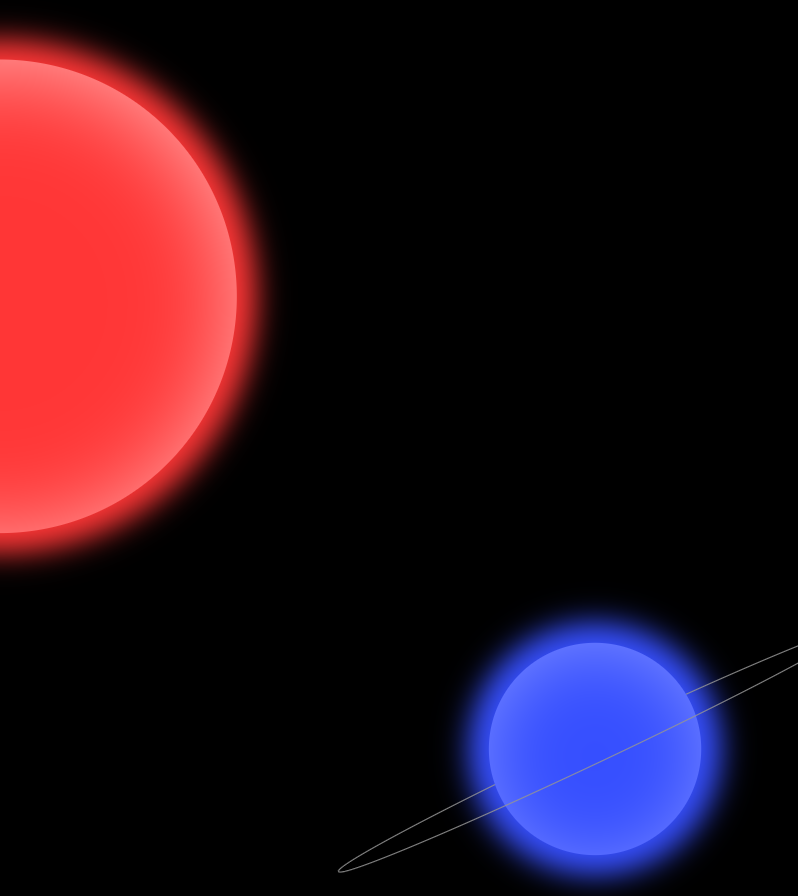
Write a WebGL 1 fragment shader that draws this background.

```glsl
precision highp float;
// Two glowing planets on black: a large red one cut by the left side and a
// small blue one with a thin tilted ring. Discs, halos and inner light come
// from circle distances with soft bell-curve edges; the ring is an ellipse.

uniform vec2 u_resolution;

// Lengths are fractions of the canvas height.
const vec2 RED_CENTER = vec2(0.0, 0.6693);
const float RED_RADIUS = 0.2643;
const vec3 RED_COLOR = vec3(1.0, 0.212, 0.212);
const float RED_INNER_LIGHT = 0.6;
const float RED_INNER_BLUR = 0.054;

const vec2 BLUE_CENTER = vec2(0.6641, 0.1641);
const float BLUE_RADIUS = 0.1185;
const vec3 BLUE_COLOR = vec3(0.212, 0.31, 1.0);
const float BLUE_INNER_LIGHT = 0.34;
const float BLUE_INNER_BLUR = 0.042;

const float HALO_SPREAD = 0.022;
const float HALO_BLUR = 0.0163;
const vec2 CORE_SHIFT = vec2(0.0, -0.008);

const vec2 RING_CENTER = vec2(0.6646, 0.1629);
const vec2 RING_RADII = vec2(0.317, 0.0141);
const float RING_TILT = 0.4416;
const float RING_WIDTH = 0.0013;
const vec3 RING_COLOR = vec3(0.58);
const float RING_OPACITY = 0.85;

// Gaussian-blurred step: 0 well below the edge, 1 well above it.
float blurredStep(float x, float sigma) {
  float z = clamp(x / sigma, -4.0, 4.0);
  return 1.0 / (1.0 + exp(-z * (1.5976 + 0.07056 * z * z)));
}

float discMask(vec2 p, float radius, float pixel) {
  return clamp(0.5 - (length(p) - radius) / pixel, 0.0, 1.0);
}

float halo(vec2 p, float radius) {
  return blurredStep(radius + HALO_SPREAD - length(p), HALO_BLUR);
}

// Surface colour, growing paler towards the limb.
vec3 surface(vec2 p, float radius, vec3 color, float light, float blur) {
  float limb = blurredStep(length(p - CORE_SHIFT) - radius, blur);
  return mix(color, vec3(1.0), light * limb);
}

// Approximate signed distance to an axis-aligned ellipse.
float ellipseDistance(vec2 p, vec2 radii) {
  float k = length(p / radii);
  float slope = length(p / (radii * radii));
  return k * (k - 1.0) / max(slope, 0.0001);
}

void main() {
  float pixel = 1.0 / u_resolution.y;
  vec2 uv = gl_FragCoord.xy * pixel;
  vec2 red = uv - RED_CENTER;
  vec2 blue = uv - BLUE_CENTER;

  // Halos
  vec3 color = RED_COLOR * halo(red, RED_RADIUS)
             + BLUE_COLOR * halo(blue, BLUE_RADIUS);

  // Ring, turned into its own axes
  float c = cos(RING_TILT);
  float s = sin(RING_TILT);
  vec2 q = uv - RING_CENTER;
  q = vec2(c * q.x + s * q.y, c * q.y - s * q.x);
  float edge = abs(ellipseDistance(q, RING_RADII));
  float ring = clamp((0.5 * (RING_WIDTH + pixel) - edge) / pixel,
                     0.0, min(1.0, RING_WIDTH / pixel));
  ring *= RING_OPACITY;

  // Planets; the far half of the ring passes behind the blue one
  vec3 redSurface = surface(red, RED_RADIUS, RED_COLOR,
                            RED_INNER_LIGHT, RED_INNER_BLUR);
  vec3 blueSurface = surface(blue, BLUE_RADIUS, BLUE_COLOR,
                             BLUE_INNER_LIGHT, BLUE_INNER_BLUR);
  float blueMask = discMask(blue, BLUE_RADIUS, pixel);
  color = mix(color, redSurface, discMask(red, RED_RADIUS, pixel));
  color = mix(color, blueSurface, blueMask);
  float visible = q.y > 0.0 ? 1.0 - blueMask : 1.0;
  color = mix(color, RING_COLOR, ring * visible);

  gl_FragColor = vec4(color, 1.0);
}
```
